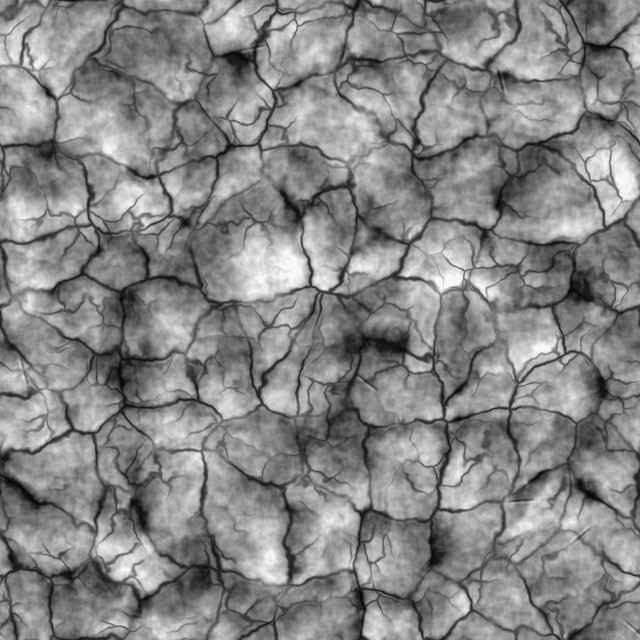
Write a WebGL 2 fragment shader that draws this texture.

```glsl
#version 300 es
precision highp float;
// Tiling grey crust of rough plates, split by dark cracks and lit from below.

uniform vec2 u_resolution;
out vec4 fragColor;

const float BASE_TONE = 0.625;
const float PLATE_COUNT = 9.0;      // large plates across the canvas
const float CHIP_COUNT = 19.0;      // small plates across the canvas
const float CLOUD_CONTRAST = 0.85;
const float MOTTLE_CONTRAST = 0.3;
const float GRAIN_CONTRAST = 0.26;
const float PLATE_RELIEF = 0.17;
const float CHIP_RELIEF = 0.13;
const float CRACK_WIDTH = 0.0042;   // in canvas widths
const float CRACK_DEPTH = 0.68;
const float HALO_DEPTH = 0.17;
const float PIT_DEPTH = 0.5;
const int SCRATCH_COUNT = 7;
const float SCRATCH_LENGTH = 0.028;
const float SCRATCH_WIDTH = 0.0018;
const float TAU = 6.28319;

struct Plate {
    float edge;     // distance to the nearest border, in cells
    vec2 toSeed;    // vector to the plate centre, in cells
    float tone;     // random value of the plate
};

// Integer hash of a lattice cell that wraps after "period" cells
vec2 hash(vec2 cell, float period, uint seed) {
    uvec2 v = uvec2(mod(cell, period)) + uvec2(seed * 131u, seed * 71u);
    v = v * 1664525u + 1013904223u;
    v.x += v.y * 1664525u;
    v.y += v.x * 1664525u;
    v ^= v >> 16u;
    v.x += v.y * 1664525u;
    v.y += v.x * 1664525u;
    v ^= v >> 16u;
    return vec2(v & 65535u) / 65536.0;
}

float cornerSlope(vec2 cell, vec2 offset, float period, uint seed) {
    float angle = TAU * hash(cell, period, seed).x;
    return dot(vec2(cos(angle), sin(angle)), offset);
}

// Wrapping gradient noise, about -0.7 to 0.7
float noise(vec2 uv, float period, uint seed) {
    vec2 p = uv * period, i = floor(p), f = p - i;
    vec2 s = f * f * f * (f * (f * 6.0 - 15.0) + 10.0);
    vec2 e = vec2(1.0, 0.0);
    float low = mix(cornerSlope(i, f, period, seed),
                    cornerSlope(i + e.xy, f - e.xy, period, seed), s.x);
    float high = mix(cornerSlope(i + e.yx, f - e.yx, period, seed),
                     cornerSlope(i + e.xx, f - e.xx, period, seed), s.x);
    return mix(low, high, s.y);
}

float fbm(vec2 uv, float period, int octaves, uint seed) {
    float sum = 0.0, amplitude = 0.5;
    for (int i = 0; i < octaves; i++) {
        sum += amplitude * noise(uv, period, seed + uint(i));
        period *= 2.0;
        amplitude *= 0.5;
    }
    return sum;
}

// Wrapping Voronoi plates with exact border distance
Plate findPlate(vec2 uv, float period, uint seed) {
    vec2 p = uv * period, i = floor(p), f = p - i;
    vec2 nearest = vec2(0.0), home = vec2(0.0);
    float best = 9.0;
    for (int k = 0; k < 9; k++) {
        vec2 g = vec2(k % 3 - 1, k / 3 - 1);
        vec2 r = g + hash(i + g, period, seed) - f;
        if (dot(r, r) < best) { best = dot(r, r); nearest = r; home = g; }
    }
    float edge = 9.0;
    for (int k = 0; k < 25; k++) {
        vec2 g = home + vec2(k % 5 - 2, k / 5 - 2);
        vec2 r = g + hash(i + g, period, seed) - f;
        vec2 gap = r - nearest;
        if (dot(gap, gap) > 1e-5) edge = min(edge, dot(0.5 * (r + nearest), normalize(gap)));
    }
    return Plate(edge, nearest, hash(i + home, period, seed + 50u).x);
}

// Short straight scratches: a light line beside a dark one
float scratches(vec2 uv) {
    float sum = 0.0;
    for (int k = 0; k < SCRATCH_COUNT; k++) {
        vec2 r = uv - hash(vec2(k, 3), 64.0, 90u);
        r -= round(r);
        float angle = TAU * hash(vec2(k, 7), 64.0, 91u).x;
        vec2 q = mat2(cos(angle), -sin(angle), sin(angle), cos(angle)) * r;
        float span = 1.0 - smoothstep(0.4, 1.0, abs(q.x) / SCRATCH_LENGTH);
        vec2 side = (q.y + vec2(-1.0, 1.0) * SCRATCH_WIDTH) / SCRATCH_WIDTH;
        vec2 line = exp(-side * side);
        sum += span * (0.16 * line.x - 0.2 * line.y);
    }
    return sum;
}

float crackLine(float edge, float width) {
    return 1.0 - smoothstep(0.0, width + 1.0 / u_resolution.y, edge);
}

void main() {
    vec2 uv = gl_FragCoord.xy / u_resolution;

    // Ragged plate outlines
    vec2 bend = 0.055 * vec2(noise(uv, 5.0, 1u), noise(uv, 5.0, 2u));
    vec2 ragged = 0.04 * vec2(fbm(uv, 14.0, 4, 3u), fbm(uv, 14.0, 4, 9u));
    vec2 warped = uv + bend + ragged;
    Plate plate = findPlate(warped, PLATE_COUNT, 15u);
    Plate chip = findPlate(warped + 0.4 * ragged, CHIP_COUNT, 16u);

    // Cloudy surface and grain
    float tone = BASE_TONE + CLOUD_CONTRAST * fbm(uv, 8.0, 6, 20u);
    tone += MOTTLE_CONTRAST * fbm(warped, 24.0, 4, 30u);
    tone += GRAIN_CONTRAST * fbm(uv, 80.0, 2, 36u);

    // Plates brighten towards their lower side
    float plateLight = PLATE_RELIEF * plate.toSeed.y + 0.1 * (plate.tone - 0.5);
    float chipLight = CHIP_RELIEF * chip.toSeed.y + 0.1 * (chip.tone - 0.5);
    tone += plateLight * smoothstep(0.0, 0.1, plate.edge);
    tone += chipLight * smoothstep(0.0, 0.15, chip.edge);

    // Cracks of uneven strength with soft dark borders
    float plateStrength = mix(0.4, 1.0, smoothstep(-0.3, 0.2, noise(uv, 11.0, 40u)));
    float chipStrength = 0.7 * smoothstep(-0.2, 0.35, noise(uv, 13.0, 41u));
    float plateCrack = plateStrength * crackLine(plate.edge / PLATE_COUNT, CRACK_WIDTH);
    float chipCrack = chipStrength * crackLine(chip.edge / CHIP_COUNT, 0.7 * CRACK_WIDTH);
    float halo = plateStrength * exp(-plate.edge / 0.09) + 0.6 * chipStrength * exp(-chip.edge / 0.12);
    tone -= HALO_DEPTH * halo;

    // Sooty pits gathered along the plate borders
    float pit = smoothstep(0.12, 0.5, noise(warped, 12.0, 45u) + 0.3 * fbm(uv, 40.0, 3, 46u));
    tone -= PIT_DEPTH * pit * exp(-plate.edge / 0.16);

    tone += scratches(uv);
    tone = max(tone, 0.1) * (1.0 - CRACK_DEPTH * max(plateCrack, chipCrack));
    fragColor = vec4(vec3(clamp(tone, 0.03, 0.97)), 1.0);
}
```
